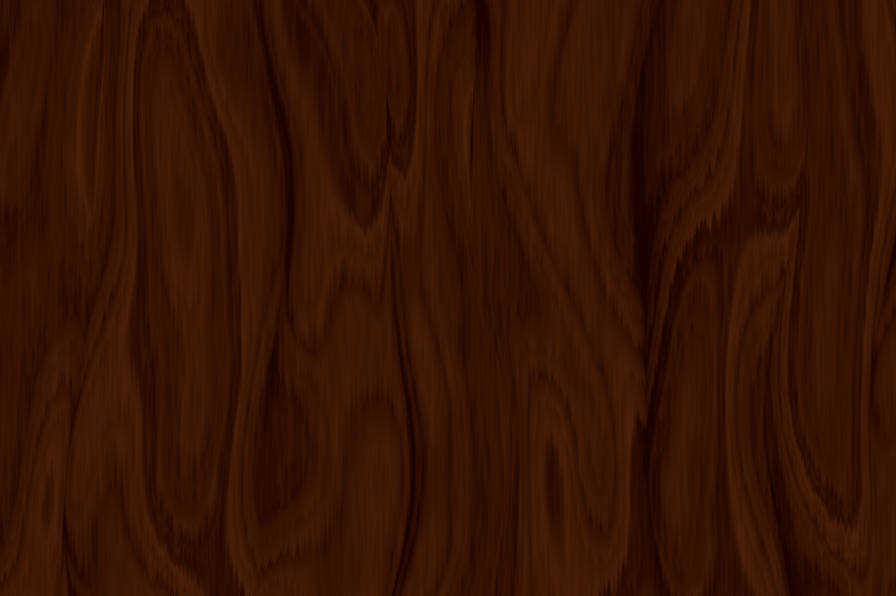
A WebGL 1 fragment shader for this texture:

```glsl
precision highp float;
uniform vec2 u_resolution;

const vec3 DARK_HEART = vec3(0.105, 0.008, 0.0);
const vec3 WARM_BROWN = vec3(0.220, 0.076, 0.010);
const vec3 PALE_GRAIN = vec3(0.305, 0.135, 0.042);

const float BASE_TONE = 0.53;
const float BAND_CONTRAST = 0.17;
const float SEAM_DENSITY = 4.5;
const float SEAM_DEPTH = 0.55;
const float FIBRE_CONTRAST = 0.22;
const float STREAK_CONTRAST = 0.16;
const float FEATHERING = 0.035;
const vec2 FIBRE_SCALE = vec2(150.0, 11.0);
const vec2 STREAK_SCALE = vec2(55.0, 2.5);

vec2 hash2(vec2 cell) {
  vec2 k = vec2(dot(cell, vec2(127.1, 311.7)), dot(cell, vec2(269.5, 183.3)));
  return fract(sin(k) * 43758.5453);
}

// Distance to the nearest scattered point, about 0 to 1
float cellular(vec2 p) {
  vec2 cell = floor(p);
  vec2 local = fract(p);
  float nearest = 2.0;
  for (int j = -1; j <= 1; j++) {
    for (int i = -1; i <= 1; i++) {
      vec2 offset = vec2(float(i), float(j));
      vec2 toPoint = offset + hash2(cell + offset) - local;
      nearest = min(nearest, dot(toPoint, toPoint));
    }
  }
  return sqrt(nearest);
}

// Slow sideways wander shared by seams and figure
float meander(vec2 p) {
  return p.x + 0.030 * sin(p.y * 4.3 + p.x * 5.0)
             + 0.013 * sin(p.y * 9.1 - p.x * 7.0 + 1.7);
}

// Height field whose contours form long ovals and arches
float figure(vec2 p) {
  float height = 0.0;
  for (int i = 0; i < 5; i++) {
    float n = float(i);
    float bend = 1.6 * sin(p.y * (2.3 + 1.1 * n) + p.x * 2.0 + n * 2.1);
    height += sin(p.x * (9.0 + 6.0 * n) + bend + n * 1.9) / (1.0 + 0.5 * n);
  }
  return height;
}

// Sine leaning to one side, for growth rings with one crisp edge
float ring(float phase) {
  return sin(phase + 0.75 * sin(phase));
}

float growthBands(float height) {
  return ring(height * 2.6 + 0.8)
       + 0.70 * ring(height * 6.7 + 2.0)
       + 0.45 * ring(height * 15.3 + 4.1);
}

void main() {
  vec2 p = gl_FragCoord.xy / u_resolution.y;

  // Fine fibres and longer streaks
  float fibre = cellular(p * FIBRE_SCALE) - 0.5;
  float streak = cellular(p * STREAK_SCALE + 31.0) - 0.5;

  // Dark seams: crisp on the left, fading to the right
  vec2 flow = vec2(meander(p), p.y);
  float lane = flow.x * SEAM_DENSITY + 0.2 * sin(flow.x * 9.0) + 0.15;
  float laneId = floor(lane + 0.5);
  float side = lane - laneId;
  float strength = 0.6 + 0.4 * sin(p.y * 4.0 + laneId * 2.4);
  float falloff = mix(45.0, mix(24.0, 9.0, strength), step(0.0, side));
  float seam = strength * exp(-abs(side) * falloff);

  // Ring figure, feathered by the fibres and drawn along the seams
  flow.y += FEATHERING * fibre;
  float height = figure(flow) + 1.2 * exp(-abs(side) * 7.0);

  float tone = BASE_TONE
             + BAND_CONTRAST * growthBands(height)
             + FIBRE_CONTRAST * fibre
             + STREAK_CONTRAST * streak
             - SEAM_DEPTH * seam;
  tone = clamp(tone, 0.0, 1.0);

  vec3 color = mix(DARK_HEART, WARM_BROWN, smoothstep(0.0, 1.0, tone * 2.0) * 0.4
                                           + min(tone * 2.0, 1.0) * 0.6);
  color = mix(color, PALE_GRAIN, max(tone * 2.0 - 1.0, 0.0));
  gl_FragColor = vec4(color, 1.0);
}
```
